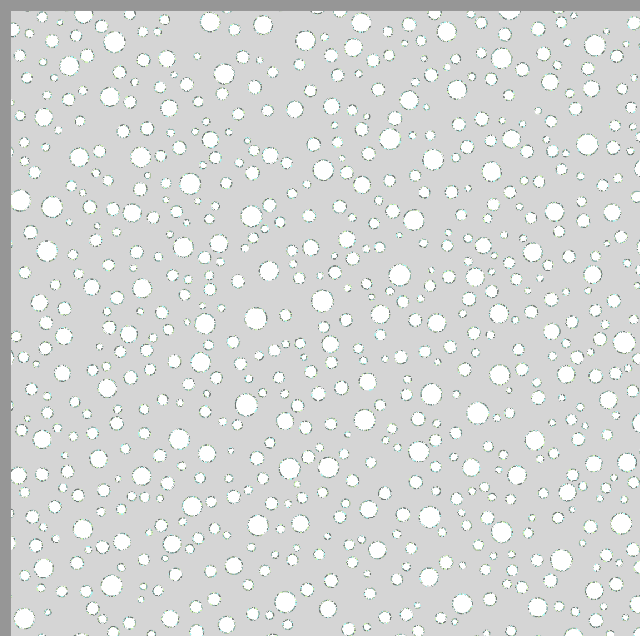
Reproduce this pattern procedurally as a WebGL 2 fragment shader.

```glsl
#version 300 es
precision highp float;
precision highp int;

// White discs of three size classes scattered on pale grey, with a darker strip
// on the left and top. Each class is a jittered, rotated grid; smaller discs give
// way to larger ones. Disc rims are broken into tiny tinted grains.

#define LARGE  vec4(0.0900, 0.0125, 0.0175, 0.28)  // cell, min radius, max radius, jitter
#define MEDIUM vec4(0.0450, 0.0075, 0.0108, 0.22)
#define SMALL  vec4(0.0390, 0.0044, 0.0070, 0.27)
#define GAP 0.0055         // least space between discs of different classes
#define RIM_WIDTH 0.0023
#define GRAIN 508.0        // rim grains per canvas height
#define BORDER 0.0172
#define GROUND vec3(0.835)
#define STRIP vec3(0.588)

uniform vec2 u_resolution;
out vec4 fragColor;

const vec4 LAYERS[3] = vec4[3](LARGE, MEDIUM, SMALL);

// Integer hash: three values in 0..1 for a cell and a seed
vec3 hash3(vec2 cell, int seed) {
    uvec3 v = uvec3(ivec3(ivec2(cell), seed)) * 1664525u + 1013904223u;
    v.x += v.y * v.z; v.y += v.z * v.x; v.z += v.x * v.y;
    v ^= v >> 16u;
    v.x += v.y * v.z; v.y += v.z * v.x; v.z += v.x * v.y;
    return vec3(v >> 8u) / 16777216.0;
}

mat2 layerRotation(int layer) {
    float a = 0.35 + 0.83 * float(layer);
    return mat2(cos(a), sin(a), -sin(a), cos(a));
}

vec2 cellAt(vec2 p, int layer) {
    return floor(layerRotation(layer) * p / LAYERS[layer].x);
}

// Disc of one cell: centre in xy, radius in z
vec3 discOf(vec2 cell, int layer) {
    vec4 spec = LAYERS[layer];
    vec3 h = hash3(cell, layer + 7);
    vec2 local = (cell + 0.5 + (h.xy * 2.0 - 1.0) * spec.w) * spec.x;
    return vec3(transpose(layerRotation(layer)) * local, mix(spec.y, spec.z, h.z));
}

bool collides(vec3 a, vec3 b) {
    return distance(a.xy, b.xy) < a.z + b.z + GAP;
}

bool hitsLarge(vec3 disc) {
    vec2 home = cellAt(disc.xy, 0);
    for (int i = 0; i < 9; i++) {
        vec2 cell = home + vec2(i % 3 - 1, i / 3 - 1);
        if (collides(disc, discOf(cell, 0))) return true;
    }
    return false;
}

// Only medium discs that survive themselves can displace a small one
bool hitsMedium(vec3 disc) {
    vec2 home = cellAt(disc.xy, 1);
    for (int i = 0; i < 9; i++) {
        vec3 other = discOf(home + vec2(i % 3 - 1, i / 3 - 1), 1);
        if (collides(disc, other) && !hitsLarge(other)) return true;
    }
    return false;
}

// Signed distance to the nearest surviving disc, exact close to its rim
float discDistance(vec2 p) {
    float nearest = 1.0;
    for (int layer = 0; layer < 3; layer++) {
        vec2 home = cellAt(p, layer);
        for (int i = 0; i < 9; i++) {
            vec3 disc = discOf(home + vec2(i % 3 - 1, i / 3 - 1), layer);
            float d = distance(p, disc.xy) - disc.z;
            if (d > GAP || d > nearest) continue;
            if (layer > 0 && hitsLarge(disc)) continue;
            if (layer > 1 && hitsMedium(disc)) continue;
            nearest = d;
        }
    }
    return nearest;
}

// Tint and opacity of one rim grain
vec4 rimGrain(vec2 p) {
    float pick = hash3(floor(p * GRAIN), 31).x;
    if (pick < 0.20) return vec4(0.44, 0.47, 0.46, 1.0);
    if (pick < 0.42) return vec4(0.56, 0.70, 0.68, 1.0);
    if (pick < 0.58) return vec4(0.68, 0.75, 0.62, 1.0);
    if (pick < 0.64) return vec4(0.81, 0.96, 0.69, 1.0);
    if (pick < 0.70) return vec4(0.65, 0.96, 0.95, 1.0);
    return vec4(0.0);
}

void main() {
    vec2 p = gl_FragCoord.xy / u_resolution.y;
    float pixel = 1.0 / u_resolution.y;

    // Discs and their broken rims
    float d = discDistance(p);
    vec3 color = mix(GROUND, vec3(1.0), smoothstep(0.5, -0.5, d / pixel));
    vec4 grain = rimGrain(p);
    float rim = smoothstep(0.5, -0.5, (abs(d) - 0.5 * RIM_WIDTH) / pixel);
    color = mix(color, grain.rgb, rim * grain.a);

    // Strip along the left and top edges
    float inset = min(p.x, 1.0 - p.y) - BORDER;
    color = mix(color, STRIP, smoothstep(0.5, -0.5, inset / pixel));
    fragColor = vec4(color, 1.0);
}
```
